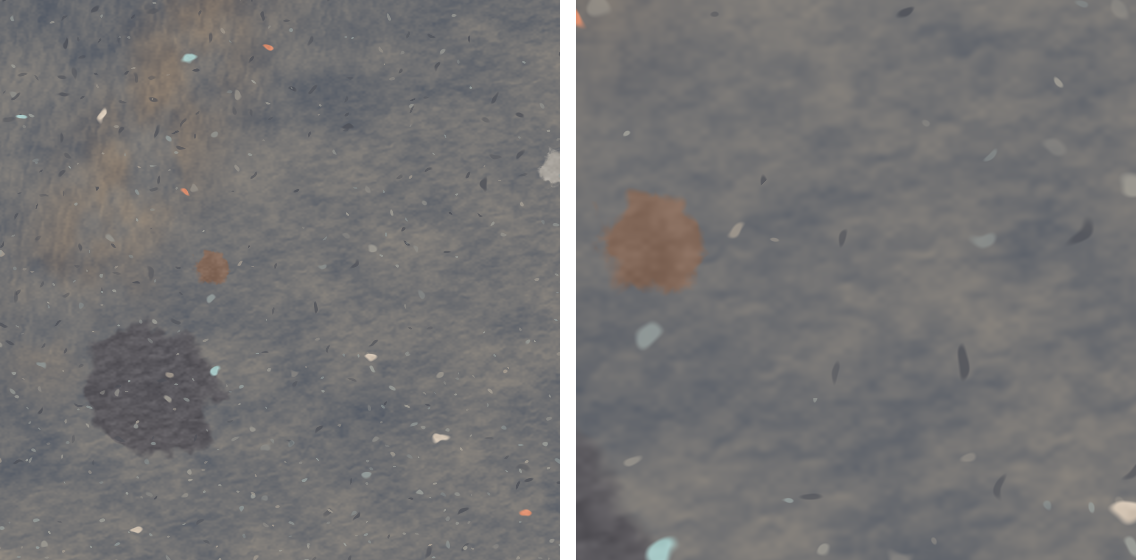
Left: the whole. Right: its middle third, enlarged.
This texture is drawn by a WebGL 1 fragment shader. Its source:

```glsl
precision highp float;
// Worn asphalt: blue-grey ground with a brownish drift, a dark ragged stain and a rust spot.
// Layered value noise gives the mottling and the brushed grain; jittered grid cells
// scatter dark pits, pale grit and a few bright coloured chips.
uniform vec2 u_resolution;

float hash(vec2 p) {
  vec3 q = fract(p.xyx * 0.1031);
  q += dot(q, q.yzx + 33.33);
  return fract((q.x + q.y) * q.z);
}

float noise(vec2 p) {
  vec2 i = floor(p), f = fract(p);
  f = f * f * (3.0 - 2.0 * f);
  return mix(mix(hash(i), hash(i + vec2(1.0, 0.0)), f.x),
             mix(hash(i + vec2(0.0, 1.0)), hash(i + 1.0), f.x), f.y);
}

float fbm(vec2 p) {
  float sum = 0.0, amp = 0.533;
  for (int i = 0; i < 4; i++) {
    sum += amp * noise(p);
    p = mat2(1.6, 1.2, -1.2, 1.6) * p + 17.3;
    amp *= 0.5;
  }
  return sum;
}

vec2 rotate(vec2 p, float angle) {
  float c = cos(angle), s = sin(angle);
  return vec2(c * p.x + s * p.y, c * p.y - s * p.x);
}

// One optional oval per grid cell: x is its coverage, y a random value for its colour.
vec2 fleck(vec2 p, float cells, float density, vec2 size, float tilt, float seed) {
  vec2 q = p * cells, cell = floor(q) + seed;
  float pick = hash(cell + 3.7), scale = mix(0.45, 1.0, hash(cell + 9.1));
  vec2 jitter = vec2(hash(cell + 21.3), hash(cell + 47.9)) - 0.5;
  vec2 local = fract(q) - 0.5 - 0.5 * jitter;
  local = rotate(local, tilt + 2.2 * (hash(cell + 71.7) - 0.5));
  float d = length(local / (size * scale));
  return vec2((1.0 - smoothstep(0.6, 1.25, d)) * step(pick, density), hash(cell + 88.2));
}

// Round patch whose rim is broken up by noise.
float patchMask(vec2 p, vec2 center, float radius, float ragged, float soft) {
  float rim = (fbm(p * 1.8 / radius + 5.0) - 0.5) * ragged;
  return 1.0 - smoothstep(-soft, soft, length(p - center) - radius + rim);
}

void main() {
  vec2 p = gl_FragCoord.xy / u_resolution.y;
  vec2 warped = p + 0.007 * (vec2(noise(p * 85.0), noise(p * 85.0 + 40.0)) - 0.5);

  // Grain runs nearly level, turning upright toward the upper left
  float upperLeft = smoothstep(0.15, 0.6, p.y - p.x + 0.1);
  float levelGrain = noise(rotate(warped, 0.2) * vec2(65.0, 150.0));
  float uprightGrain = noise(rotate(warped, -0.15) * vec2(140.0, 60.0) + 30.0);
  float grain = mix(levelGrain, uprightGrain, upperLeft) - 0.5;
  float fine = noise(p * vec2(200.0, 260.0)) - 0.5;

  // Ground tone, from cool and dark to warm and light
  float tone = 0.42 + 1.4 * (fbm(p * 3.0 + 2.0) - 0.5)
             + 1.7 * (fbm(warped * vec2(13.0, 19.0) + 8.0) - 0.5)
             + 0.85 * grain + 0.35 * fine;
  vec3 color = mix(vec3(0.40, 0.41, 0.43), vec3(0.49, 0.48, 0.47), tone);

  // Brown drift leaning across the left side
  float across = p.x + 0.07 - 0.44 * p.y;
  float drift = exp(-across * across / 0.016) * smoothstep(0.2, 0.6, p.y);
  drift *= smoothstep(0.3, 0.7, fbm(p * vec2(11.0, 7.0) + 60.0));
  color += drift * vec3(0.06, 0.015, -0.03);

  // Stain, rust spot and pale stone
  float shade = 0.09 * grain + 0.04 * fine;
  float stain = patchMask(warped, vec2(0.28, 0.285), 0.115, 0.13, 0.012);
  color = mix(color, vec3(0.345, 0.335, 0.355) + shade, 0.88 * stain);
  float rust = patchMask(warped, vec2(0.377, 0.52), 0.028, 0.025, 0.005);
  color = mix(color, vec3(0.53, 0.41, 0.34) + shade, 0.85 * rust);
  float stone = patchMask(warped, vec2(0.995, 0.70), 0.032, 0.025, 0.004);
  color = mix(color, vec3(0.68, 0.66, 0.63) + shade, 0.9 * stone);

  // Dark pits, thickest in the upper left
  for (int i = 0; i < 2; i++) {
    float layer = float(i);
    vec2 pit = fleck(warped + 0.013 * layer, 20.0 + 9.0 * layer,
                     mix(0.07, 0.25, upperLeft), vec2(0.25, 0.10), 0.6, 11.0 + 50.0 * layer);
    color = mix(color, vec3(0.30, 0.31, 0.34), pit.x * (0.35 + 0.45 * pit.y));
  }

  // Pale grit, thickest near the bottom
  for (int i = 0; i < 3; i++) {
    float layer = float(i);
    vec2 grit = fleck(warped + 0.017 * layer, 22.0 + 11.0 * layer,
                      mix(0.16, 0.06, smoothstep(0.1, 0.6, p.y)),
                      vec2(0.20, 0.13), -0.3, 140.0 + 60.0 * layer);
    vec3 gritColor = mix(vec3(0.58, 0.63, 0.63), vec3(0.66, 0.62, 0.57), grit.y);
    color = mix(color, gritColor, grit.x * (0.3 + 0.6 * fract(grit.y * 7.0)));
  }

  // Rare bright chips: orange, yellow, cream or aqua
  vec2 chip = fleck(warped, 7.0, 0.22, vec2(0.11, 0.05), 0.5, 320.0);
  vec3 chipColor = mix(vec3(0.88, 0.56, 0.43), vec3(0.82, 0.69, 0.42), step(0.25, chip.y));
  chipColor = mix(chipColor, vec3(0.86, 0.80, 0.73), step(0.45, chip.y));
  chipColor = mix(chipColor, vec3(0.66, 0.80, 0.79), step(0.8, chip.y));
  color = mix(color, chipColor + shade, 0.95 * chip.x);

  gl_FragColor = vec4(color, 1.0);
}
```
